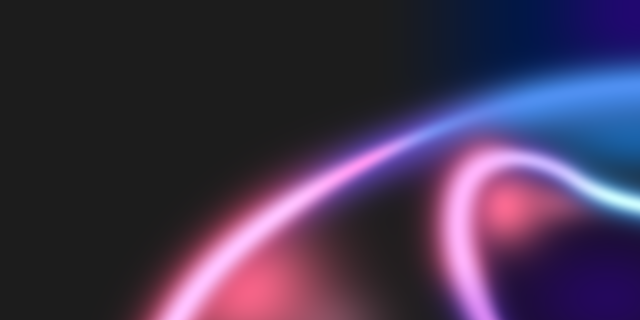
Write a Shadertoy shader that draws this background.

```glsl
// Two soft neon ribbons, pink fading into blue, sweeping over a charcoal backdrop.

// Soft elliptical spot, 1 at its centre.
float spot(vec2 p, vec2 centre, vec2 radius) {
    vec2 q = (p - centre) / radius;
    return exp(-dot(q, q));
}

float bell(float d, float width) {
    return exp(-d * d / (width * width));
}

// Signed distance to a quadratic Bezier curve, positive on its left side.
float curveDistance(vec2 p, vec2 a, vec2 b, vec2 c) {
    float best = 1e3, side = 1.0;
    vec2 start = a;
    for (int i = 1; i <= 20; i++) {
        float t = float(i) / 20.0;
        vec2 end = mix(mix(a, b, t), mix(b, c, t), t);
        vec2 dir = end - start, rel = p - start;
        float d = length(rel - dir * clamp(dot(rel, dir) / dot(dir, dir), 0.0, 1.0));
        if (d < best) {
            best = d;
            side = dir.x * rel.y < dir.y * rel.x ? -1.0 : 1.0;
        }
        start = end;
    }
    return best * side;
}

float nearer(float a, float b) {
    return abs(a) < abs(b) ? a : b;
}

// Blend three colours, with the transitions centred on two positions.
vec3 ramp(float x, vec3 a, vec3 b, vec3 c, vec2 stops, float softness) {
    vec2 k = smoothstep(stops - softness, stops + softness, vec2(x));
    return mix(mix(a, b, k.x), c, k.y);
}

float sweepDistance(vec2 p) {
    vec2 joint = vec2(1.06, 0.45);
    return nearer(curveDistance(p, vec2(0.52, -0.06), vec2(0.65, 0.22), joint),
                  curveDistance(p, joint, vec2(1.55, 0.725), vec2(2.08, 0.735)));
}

float hookDistance(vec2 p) {
    vec2 left = vec2(1.432, 0.30), top = vec2(1.60, 0.505), slope = vec2(1.80, 0.437);
    float stem = nearer(curveDistance(p, vec2(1.56, -0.08), vec2(1.43, 0.14), left),
                        curveDistance(p, left, vec2(1.435, 0.50), top));
    float tail = nearer(curveDistance(p, top, vec2(1.70, 0.505), slope),
                        curveDistance(p, slope, vec2(1.90, 0.37), vec2(2.08, 0.345)));
    return nearer(stem, tail);
}

void mainImage(out vec4 fragColor, in vec2 fragCoord) {
    vec2 p = fragCoord / iResolution.y;
    p.x += 2.0 - iResolution.x / iResolution.y;
    float sweep = sweepDistance(p), hook = hookDistance(p);

    // Charcoal backdrop turning navy and violet at the upper right
    vec3 color = vec3(0.11);
    float upper = smoothstep(0.45, 0.8, p.y);
    color = mix(color, vec3(0.0, 0.09, 0.28), upper * smoothstep(1.15, 1.7, p.x));
    color = mix(color, vec3(0.13, 0.03, 0.44), smoothstep(0.65, 0.95, p.y) * smoothstep(1.6, 2.0, p.x));

    // Diffuse light below the sweep
    float below = smoothstep(0.03, -0.05, sweep);
    color = mix(color, vec3(0.48, 0.34, 0.40), 0.8 * below * spot(p, vec2(1.02, -0.03), vec2(0.17, 0.12)));
    color = mix(color, vec3(0.98, 0.40, 0.54), below * spot(p, vec2(0.77, 0.10), vec2(0.24, 0.22)));
    color = mix(color, vec3(0.22, 0.10, 0.36), 0.6 * below * spot(p, vec2(1.40, 0.51), vec2(0.25, 0.10)));
    color = mix(color, vec3(0.08, 0.36, 0.62), below * spot(p, vec2(2.0, 0.57), vec2(0.30, 0.12)));

    // Sweep: wide halo, then bright core
    vec3 sweepHalo = ramp(p.x, vec3(0.85, 0.27, 0.42), vec3(0.40, 0.29, 0.76),
                          vec3(0.29, 0.57, 0.96), vec2(0.94, 1.45), 0.24);
    float haloWidth = sweep > 0.0 ? mix(0.10, 0.075, smoothstep(0.7, 1.3, p.x))
                                  : mix(0.085, 0.115, smoothstep(1.3, 1.9, p.x));
    color = mix(color, sweepHalo, 0.95 * bell(sweep, haloWidth));
    vec3 sweepCore = ramp(p.x, vec3(1.0, 0.76, 1.0), vec3(1.0, 0.58, 0.95),
                          vec3(0.45, 0.62, 1.0), vec2(1.02, 1.26), 0.14);
    float coreWidth = mix(0.052, 0.024, smoothstep(0.6, 1.3, p.x));
    color = mix(color, sweepCore, bell(sweep, coreWidth) * (1.0 - 0.8 * smoothstep(1.2, 1.65, p.x)));

    // Indigo and salmon light inside the hook
    float inside = smoothstep(0.02, -0.04, hook);
    color = mix(color, vec3(0.09, 0.04, 0.17), 0.8 * inside);
    color = mix(color, vec3(0.14, 0.03, 0.36), inside * spot(p, vec2(1.90, 0.07), vec2(0.26, 0.17)));
    color = mix(color, vec3(0.62, 0.32, 0.46), 0.85 * inside * spot(p, vec2(1.74, 0.37), vec2(0.14, 0.07)));
    color = mix(color, vec3(1.0, 0.42, 0.57), inside * spot(p, vec2(1.57, 0.36), vec2(0.13, 0.13)));

    // Hook: halo shifts to violet at the foot and blue along the tail
    vec3 hookHalo = ramp(p.x, vec3(0.78, 0.26, 0.46), vec3(0.38, 0.30, 0.72),
                         vec3(0.20, 0.52, 0.82), vec2(1.58, 1.80), 0.12);
    float foot = smoothstep(0.20, 0.0, p.y);
    hookHalo = mix(hookHalo, vec3(0.27, 0.14, 0.56), foot);
    float hookWidth = mix(0.095, 0.06, smoothstep(1.45, 1.75, p.x));
    color = mix(color, hookHalo, 0.9 * bell(hook, hookWidth));
    vec3 hookCore = ramp(p.x, vec3(1.0, 0.70, 0.98), vec3(0.78, 0.70, 1.0),
                         vec3(0.80, 0.99, 1.0), vec2(1.60, 1.82), 0.11);
    hookCore = mix(hookCore, vec3(0.84, 0.52, 0.95), foot);
    float hookCoreWidth = mix(0.052, 0.028, smoothstep(1.46, 1.65, p.x));
    color = mix(color, hookCore, bell(hook, hookCoreWidth));

    fragColor = vec4(color, 1.0);
}
```
